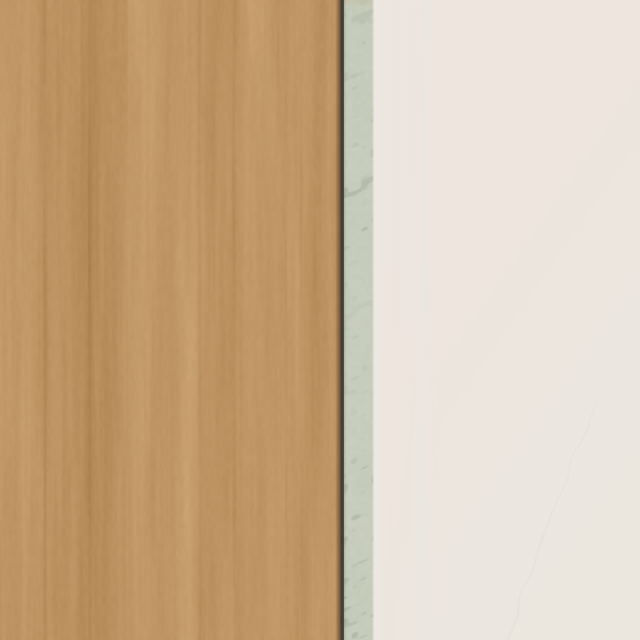
Give the GLSL for this texture, as a WebGL 2 fragment shader.

```glsl
#version 300 es
precision highp float;
// Vertical-grained wood panel with a dark edge, a pale green plaster strip and a cream wall.
uniform vec2 u_resolution;
out vec4 fragColor;

float hash(vec2 p) {
  vec3 q = fract(vec3(p.xyx) * 0.1031);
  q += dot(q, q.yzx + 33.33);
  return fract((q.x + q.y) * q.z);
}

float noise(vec2 p) {
  vec2 i = floor(p), f = fract(p);
  f = f * f * (3.0 - 2.0 * f);
  return mix(mix(hash(i), hash(i + vec2(1, 0)), f.x),
             mix(hash(i + vec2(0, 1)), hash(i + vec2(1, 1)), f.x), f.y);
}

// Soft bump centred on c with half-width w
float band(float x, float c, float w) {
  float d = (x - c) / w;
  return exp(-d * d);
}

vec3 woodColor(vec2 p) {
  float x = p.x + 0.003 * (noise(vec2(4.0, p.y * 3.0)) - 0.5);

  // Broad light and dark growth bands
  float tone = 0.35 * band(x, 0.215, 0.016) + 0.45 * band(x, 0.292, 0.014)
             + 0.4 * band(x, 0.395, 0.016) + 0.2 * band(x, 0.025, 0.03)
             - 0.7 * band(x, 0.15, 0.028) - 0.35 * band(x, 0.345, 0.03)
             - 0.3 * band(x, 0.07, 0.012) - 0.25 * band(x, 0.5, 0.025);

  // Thin dark veins that fade in and out along the grain
  float vein = band(x, 0.071, 0.0025) + band(x, 0.141, 0.0025)
             + 0.8 * band(x, 0.313, 0.0025) + band(x, 0.367, 0.003)
             + 0.6 * band(x, 0.448, 0.002) + 0.6 * band(x, 0.472, 0.002);
  tone -= 0.55 * vein * (0.4 + 0.8 * noise(vec2(x * 30.0, p.y * 4.0)));

  // Fibres at increasingly fine scales
  float amp = 0.55, freq = 45.0;
  for (int i = 0; i < 4; i++) {
    tone += amp * (noise(vec2(x * freq, p.y * (1.0 + 0.03 * freq) + freq)) - 0.5);
    amp *= 0.85;
    freq *= 1.75;
  }
  tone += 0.3 * (noise(p * vec2(260.0, 95.0)) - 0.5);
  return vec3(0.745, 0.585, 0.39) + tone * vec3(0.048, 0.053, 0.056);
}

vec3 plasterColor(vec2 p) {
  vec3 c = mix(vec3(0.77, 0.795, 0.725), vec3(0.785, 0.805, 0.745), noise(p * vec2(30.0, 12.0)));
  // Slanted shallow pits, gathered in patches
  float pit = smoothstep(0.68, 0.9, noise(vec2(p.x * 65.0, p.y * 110.0 - p.x * 45.0)));
  float patches = smoothstep(0.35, 0.75, noise(vec2(2.0, p.y * 9.0)));
  c -= 0.065 * pit * (0.25 + 0.75 * patches);
  c += 0.015 * (noise(p * 150.0) - 0.5);
  // Warm tint at the very top
  return mix(c, vec3(0.77, 0.76, 0.66), 0.7 * smoothstep(0.988, 1.0, p.y));
}

vec3 wallColor(vec2 p) {
  // Rosy upper part, greyer toward the lower right
  float grey = smoothstep(-0.25, 0.35, p.x - 0.75 - 0.7 * (p.y - 0.4));
  vec3 c = mix(vec3(0.929, 0.898, 0.872), vec3(0.921, 0.904, 0.873), grey);
  // Faint vertical brush streaks near the strip
  float streak = noise(vec2(p.x * 100.0, p.y * 1.2)) - 0.5;
  c += streak * vec3(-0.008, 0.008, 0.012) * (1.0 - smoothstep(0.64, 0.70, p.x));
  c = mix(c, vec3(0.915, 0.91, 0.88), 0.6 * band(p.x, 0.66 + 0.012 * (p.y - 0.5), 0.006));
  c = mix(c, vec3(0.925, 0.91, 0.885), 0.7 * band(p.x, 0.588, 0.006));
  // Hairline crack rising to the right
  float crack = 0.795 + 0.27 * p.y + 0.45 * p.y * p.y - 0.45 * p.y * p.y * p.y
              + 0.012 * (noise(vec2(7.0, p.y * 28.0)) - 0.5);
  float reach = 1.0 - smoothstep(0.34, 0.39, p.y);
  return c - 0.018 * reach * band(p.x, crack, 0.0016);
}

void main() {
  vec2 p = gl_FragCoord.xy / u_resolution;
  float aa = max(0.0012, 0.75 / u_resolution.x);

  // Panel with its shaded brown rim
  vec3 color = woodColor(p);
  color = mix(color, vec3(0.52, 0.37, 0.23), 0.85 * smoothstep(0.523, 0.530, p.x));

  // Dark gap, plaster strip and wall, left to right
  color = mix(color, vec3(0.27, 0.25, 0.21), smoothstep(0.5305 - aa, 0.5325 + aa, p.x));
  vec3 plaster = plasterColor(p) - 0.05 * band(p.x, 0.538, 0.003);
  color = mix(color, plaster, smoothstep(0.5375 - aa, 0.5375 + aa, p.x));
  color = mix(color, wallColor(p), smoothstep(0.5805, 0.5855, p.x));

  fragColor = vec4(color, 1.0);
}
```
